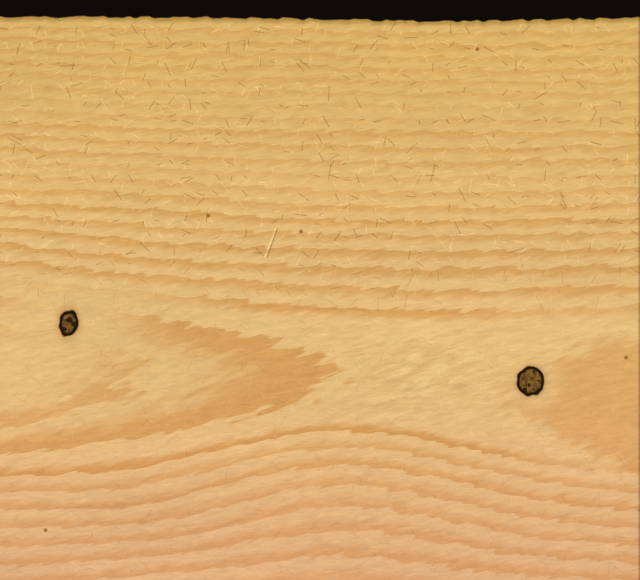
Give the GLSL for this texture, as a WebGL 2 fragment shader.

```glsl
#version 300 es
precision highp float;
// Sawn pine board: wavy growth rings, a feathered cathedral tongue, two knots and a dark top edge.
uniform vec2 u_resolution;
out vec4 fragColor;

const float ASPECT = 1.1034;

float hash(vec2 p) {
  vec3 q = fract(p.xyx * 0.1031);
  q += dot(q, q.yzx + 33.33);
  return fract((q.x + q.y) * q.z);
}

float noise(vec2 p) {
  vec2 i = floor(p), f = fract(p);
  f = f * f * (3.0 - 2.0 * f);
  return mix(mix(hash(i), hash(i + vec2(1, 0)), f.x),
             mix(hash(i + vec2(0, 1)), hash(i + vec2(1, 1)), f.x), f.y);
}

vec2 rotate(vec2 p, float a) {
  float c = cos(a), s = sin(a);
  return vec2(c * p.x + s * p.y, c * p.y - s * p.x);
}

// Torn fibres: noise stretched along a slanted direction
float fibres(vec2 p, float angle, vec2 scale) {
  vec2 q = rotate(p, angle) * scale;
  return 0.65 * noise(q) + 0.35 * noise(q * 2.1 + 17.0);
}

// Late wood darkens slowly, then ends sharply
float ringProfile(float t) {
  return smoothstep(0.25, 0.86, t) * (1.0 - smoothstep(0.88, 1.0, t));
}

// Rings numbered outward from -1; the first is the strongest
float rings(float phase, float seed, float first) {
  float id = floor(phase);
  float strength = id < -0.5 ? first : 0.3 + 0.5 * hash(vec2(id, seed));
  return ringProfile(phase - id) * strength * step(-1.0, phase);
}

float segment(vec2 p, vec2 a, vec2 b) {
  vec2 d = b - a;
  return length(p - a - d * clamp(dot(p - a, d) / dot(d, d), 0.0, 1.0));
}

float line(float d, float width, float aa) {
  return 1.0 - smoothstep(width - aa, width + aa, d);
}

// Short random nicks, at most one per cell
float nicks(vec2 p, float cells, float chance, float aa) {
  vec2 id = floor(p * cells);
  vec2 centre = (id + 0.35 + 0.3 * vec2(hash(id + 3.0), hash(id + 9.0))) / cells;
  float a = mix(-1.2, 1.7, hash(id + 21.0));
  vec2 arm = vec2(cos(a), sin(a)) * mix(0.08, 0.3, hash(id + 31.0)) / cells;
  return line(segment(p, centre - arm, centre + arm), 0.0009, aa) * step(hash(id + 47.0), chance);
}

vec3 drawKnot(vec3 col, vec2 p, vec2 centre, vec2 radius, float aa) {
  vec2 d = rotate(p - centre, -0.12);
  float wobble = (noise(p * 110.0) - 0.5) * 0.003;
  float dist = (length(d / radius) - 1.0) * min(radius.x, radius.y) + wobble;
  vec3 bark = vec3(0.13, 0.08, 0.03);
  vec3 heart = mix(vec3(0.32, 0.21, 0.09), vec3(0.54, 0.40, 0.18), noise(p * vec2(260.0, 170.0)));
  heart = mix(heart, bark, smoothstep(0.62, 0.8, noise(p * 125.0 + 5.0)) * 0.8);
  col *= 1.0 - vec3(0.18, 0.24, 0.3) * exp(-max(dist, 0.0) * 230.0);
  vec3 knot = mix(heart, bark, smoothstep(-0.006, -0.002, dist));
  return mix(col, knot, 1.0 - smoothstep(-aa, aa + 0.001, dist));
}

void main() {
  vec2 p = gl_FragCoord.xy / u_resolution * vec2(ASPECT, 1.0);
  float aa = 0.8 / u_resolution.y;
  float fib = fibres(p, 0.38, vec2(26.0, 120.0)) - 0.5;
  float fine = fibres(p, 0.1, vec2(60.0, 260.0)) - 0.5;
  float drift = noise(p * vec2(4.0, 9.0)) - 0.5;
  vec2 knotA = vec2(0.118, 0.443), knotB = vec2(0.915, 0.343);

  // Upper rings sag to the right and flatten toward the top
  float sag = 0.085 * (p.x - 0.8) * (p.x - 0.8) * mix(1.0, 0.1, smoothstep(0.47, 0.95, p.y));
  float up = p.y - 0.47 - sag + fib * 0.014 + drift * 0.012;
  float firstUp = 0.2 + 0.7 * smoothstep(0.2, 0.45, p.x) * (1.0 - 0.6 * smoothstep(0.75, 0.95, p.x));
  float grain = rings(up * 30.0 + up * abs(up) * 20.0, 2.0, firstUp)
              * mix(1.0, 0.6, smoothstep(0.55, 0.85, p.y));

  // Lower rings arch over the middle
  float arch = 0.08 * exp(-pow((p.x - 0.6) / 0.3, 2.0)) * smoothstep(-0.15, 0.22, p.y);
  float down = 0.172 + arch - p.y + fib * 0.012 + drift * 0.01;
  grain += rings(down * 34.0, 7.0, 1.0 - 0.6 * smoothstep(0.8, 1.0, p.x));

  // Nested parabolic tongues pointing right, pale around the left knot
  float tongue = 0.585 - p.x - pow(p.y - 0.352, 2.0) / 0.033 + fib * 0.13;
  float outer = smoothstep(-0.005, 0.025, tongue) * (1.0 - smoothstep(0.09, 0.29, tongue));
  float inner = smoothstep(0.33, 0.365, tongue) * (1.0 - smoothstep(0.37, 0.48, tongue));
  float clearing = smoothstep(0.02, 0.13, length((p - knotA) * vec2(0.6, 1.0)));
  grain += (0.85 * outer + 0.65 * inner) * clearing;

  // Broad dark patch opening to the right edge
  float axis = 0.33 - (p.x - 0.84) * 0.1;
  float patchField = p.x - 0.86 - pow(p.y - axis, 2.0) / 0.06 + fib * 0.13;
  grain += 0.62 * smoothstep(-0.01, 0.07, patchField) * smoothstep(0.025, 0.07, length(p - knotB));

  // Board colour from pinkish bottom to yellow top
  vec3 col = mix(vec3(0.885, 0.69, 0.50), vec3(0.895, 0.735, 0.485), smoothstep(0.0, 0.4, p.y));
  col = mix(col, vec3(0.86, 0.705, 0.415), smoothstep(0.45, 0.95, p.y));
  col *= mix(vec3(1.0), vec3(0.93, 0.83, 0.70), clamp(grain, 0.0, 1.1));

  // Fuzzy fibre relief, stronger between the tongue and the right knot
  float feather = exp(-pow((p.x - 0.72) / 0.17, 2.0) - pow((p.y - 0.36) / 0.08, 2.0));
  float tear = fibres(p, 0.3, vec2(35.0, 170.0)) - 0.5;
  col *= 1.0 + fine * 0.075 + tear * vec3(0.05, 0.07, 0.09) * (0.6 + 2.0 * feather);
  col *= 1.0 + drift * 0.035 + (hash(floor(p * 460.0)) - 0.5) * 0.018;

  // Scattered dark and pale nicks, mostly on the upper half
  float rough = mix(0.3, 1.0, smoothstep(0.45, 0.6, p.y));
  for (int i = 0; i < 3; i++) {
    float k = float(i);
    vec2 q = p + vec2(0.37, 0.71) * k;
    col *= 1.0 - vec3(0.14, 0.17, 0.2) * rough * nicks(q, 22.0 + 9.0 * k, 0.24, aa);
    col += vec3(0.06) * rough * nicks(q + 4.3, 30.0 + 8.0 * k, 0.25, aa);
  }
  vec2 speckId = floor(p * 9.0);
  vec2 speck = (speckId + 0.2 + 0.6 * vec2(hash(speckId + 5.0), hash(speckId + 8.0))) / 9.0;
  col = mix(col, vec3(0.50, 0.30, 0.12), 0.7 * line(length(p - speck), 0.003, 0.002) * step(hash(speckId), 0.09));

  // Long pale scratch with its shadow
  vec2 low = vec2(0.457, 0.557), high = vec2(0.475, 0.605);
  col *= 1.0 - 0.2 * line(segment(p, low + vec2(0.004, 0.0), high + vec2(0.003, 0.0)), 0.001, aa);
  col += 0.08 * line(segment(p, low, high), 0.0015, aa);

  col = drawKnot(col, p, knotA, vec2(0.0155, 0.022), aa);
  col = drawKnot(col, p, knotB, vec2(0.023, 0.025), aa);

  // Dark background above the rough upper edge, and a thin shade at the right
  float splinter = (noise(vec2(p.x * 90.0, 3.0)) - 0.5) * 0.004;
  float edge = 0.971 - 0.007 * exp(-pow((p.x - 0.76) / 0.28, 2.0)) + splinter;
  col *= 1.0 - vec3(0.18, 0.2, 0.3) * smoothstep(edge - 0.012, edge, p.y);
  col *= 1.0 - 0.25 * smoothstep(ASPECT - 0.005, ASPECT, p.x);
  col = mix(col, vec3(0.055, 0.045, 0.035), smoothstep(edge - 0.002, edge + 0.002, p.y));
  fragColor = vec4(col, 1.0);
}
```
